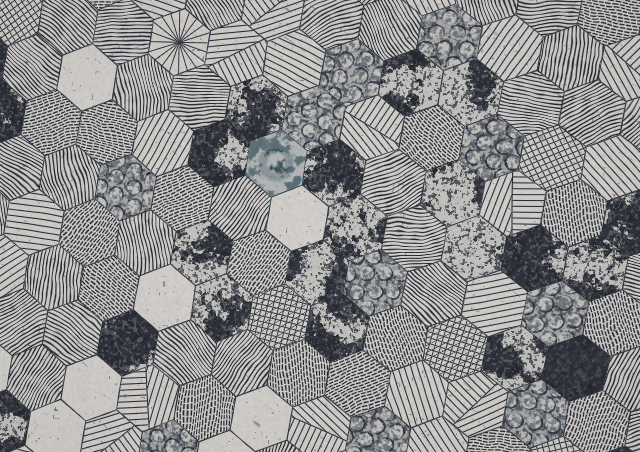
Write a WebGL 1 fragment shader that draws this pattern.

```glsl
precision highp float;
// Patchwork of tilted hexagons, etched in blue-black ink on warm grey paper.
// A hash gives every hexagon a texture: ruled, split, wavy or dashed lines,
// crosshatch, ink blotches, bubbles, blank paper or solid ink.

uniform vec2 u_resolution;

float pixel; // size of one pixel in hexagon widths

float hash(vec2 p) {
  vec3 q = fract(p.xyx * vec3(0.1031, 0.1030, 0.0973));
  q += dot(q, q.yzx + 33.33);
  return fract((q.x + q.y) * q.z);
}

float noise(vec2 p) {
  vec2 i = floor(p), f = fract(p);
  f = f * f * (3.0 - 2.0 * f);
  return mix(mix(hash(i), hash(i + vec2(1, 0)), f.x),
             mix(hash(i + vec2(0, 1)), hash(i + vec2(1, 1)), f.x), f.y);
}

float fbm(vec2 p) {
  float sum = 0.0, amp = 0.533;
  for (int i = 0; i < 4; i++) {
    sum += amp * noise(p);
    p = mat2(1.6, 1.2, -1.2, 1.6) * p + 7.3;
    amp *= 0.5;
  }
  return sum;
}

vec2 rotate(vec2 p, float a) {
  return vec2(cos(a) * p.x - sin(a) * p.y, sin(a) * p.x + cos(a) * p.y);
}

float stroke(float d, float halfWidth) {
  return clamp((halfWidth - abs(d)) / pixel + 0.5, 0.0, 1.0);
}

float lines(float x, float spacing, float halfWidth) {
  return stroke((fract(x / spacing) - 0.5) * spacing, halfWidth);
}

// Two directions of ruling that meet at a seam
float splitLines(vec2 q) {
  float x = q.y > 0.0 ? q.x : dot(q, vec2(0.34, 0.94));
  return max(lines(x, 0.1, 0.009), stroke(q.y, 0.009));
}

float wavyLines(vec2 q, vec2 p) {
  float bend = 0.15 * noise(p * 1.9) + 0.022 * noise(p * 7.0);
  return lines(q.y + bend, 0.062, 0.006 + 0.008 * noise(p * 8.0));
}

// Rows of short strokes, each row shifted by its own amount
float dashes(vec2 q, vec2 p) {
  q += 0.05 * vec2(noise(p * 5.0), noise(p * 5.0 + 40.0));
  float row = floor(q.y / 0.05);
  float along = abs(fract(q.x / 0.11 + hash(vec2(row, 5.0))) - 0.5);
  return lines(q.y, 0.05, 0.011) * (1.0 - smoothstep(0.3, 0.5, along));
}

float crosshatch(vec2 q, float seed) {
  float ink = max(lines(q.x, 0.095, 0.008), lines(q.y, 0.095, 0.008));
  return seed > 0.5 ? ink : max(ink, lines(q.x + q.y, 0.15, 0.007));
}

// Broad ink masses broken into lacy paper flecks
float blotches(vec2 p, float seed) {
  float f = 0.68 * fbm(p * 2.3 + 3.0) + 0.32 * fbm(p * 15.0 + 9.0);
  float level = mix(0.44, 0.54, seed);
  float ink = smoothstep(level - 0.03, level + 0.03, f);
  float fleck = smoothstep(0.52, 0.7, fbm(p * 24.0));
  return mix(0.08 + 0.7 * fleck, 0.98 - 0.25 * fleck, ink);
}

// Staggered round cells with a shaded crescent, on mottled ground
float bubbles(vec2 q, vec2 p) {
  vec2 c = q / 0.3;
  c.x += 0.5 * mod(floor(c.y), 2.0);
  vec2 f = fract(c) - 0.5 + 0.1 * (hash(floor(c)) - 0.5);
  float r = length(f) + 0.06 * (noise(p * 12.0) - 0.5);
  float crescent = 0.5 + 0.5 * dot(f, vec2(0.8, -0.6)) / max(r, 0.05);
  float mottle = smoothstep(0.36, 0.68, fbm(p * 20.0));
  float ring = 1.0 - smoothstep(0.02, 0.08, abs(r - 0.42));
  float ground = mix(0.08, 0.24, smoothstep(0.36, 0.46, r)) + 0.5 * mottle;
  return clamp(ground + ring * (0.05 + 0.6 * crescent), 0.0, 0.95);
}

float starburst(vec2 g) {
  float a = (fract(atan(g.y, g.x) * 20.0 / 6.2832) - 0.5) * 6.2832 / 20.0;
  return stroke(length(g) * sin(a), 0.008);
}

void main() {
  // Tilted lattice, slightly tighter toward the left
  vec2 d = gl_FragCoord.xy / u_resolution.y - vec2(0.656, 0.518);
  d.x *= 1.0 - 0.045 * d.x;
  pixel = 1.0 / (0.13 * u_resolution.y);
  vec2 p = rotate(d / 0.13, 0.173);
  p += 0.04 * (vec2(noise(p * 0.9), noise(p * 0.9 + 30.0)) - 0.5);

  // Nearest hexagon centre, from two interleaved grids
  vec2 s = vec2(1.0, 1.7320508);
  vec2 a = mod(p, s) - 0.5 * s, b = mod(p - 0.5 * s, s) - 0.5 * s;
  vec2 g = dot(a, a) < dot(b, b) ? a : b;
  vec2 id = floor((p - g) * vec2(2.0, 1.1547) + 0.5);
  float edge = 0.5 - max(abs(g.x), dot(abs(g), vec2(0.5, 0.8660254)));

  float kind = hash(id + 61.0), seed = hash(id + 117.0);
  vec2 q = rotate(g, 6.2832 * seed);
  vec3 inkColor = mix(vec3(0.10, 0.11, 0.14), vec3(0.15, 0.17, 0.21), fbm(p * 4.0));
  float ink = 0.0;

  // Texture of the cell, with two singular accents
  if (id == vec2(-1, 1)) {
    float r = length(g) + 0.25 * (fbm(p * 9.0) - 0.5);
    float halo = 1.0 - smoothstep(0.04, 0.12, abs(r - 0.2));
    ink = 0.2 + 0.55 * smoothstep(0.42, 0.65, fbm(p * 9.0)) + 0.25 * halo;
    inkColor = vec3(0.18, 0.28, 0.33);
  } else if (id == vec2(-5, 3)) ink = starburst(g);
  else if (id == vec2(0) || kind > 0.97) ink = 0.0;
  else if (kind < 0.16) ink = lines(q.y + 0.02 * noise(p * 3.0), 0.105, 0.009);
  else if (kind < 0.25) ink = splitLines(q);
  else if (kind < 0.46) ink = wavyLines(q, p);
  else if (kind < 0.59) ink = dashes(q, p);
  else if (kind < 0.65) ink = crosshatch(q, seed);
  else if (kind < 0.85) ink = blotches(p, seed);
  else if (kind < 0.91) {
    ink = bubbles(q, p);
    inkColor += vec3(0.01, 0.03, 0.04);
  } else if (kind < 0.94) ink = wavyLines(q, p);
  else ink = 0.98 - 0.15 * smoothstep(0.5, 0.7, fbm(p * 20.0));

  // Outline, worn flecks and scratches
  ink = max(ink, 0.92 * stroke(edge, 0.007 + 0.006 * noise(p * 6.0)));
  ink = max(ink, 0.6 * smoothstep(0.88, 0.96, noise(p * 21.0)) * noise(p * 4.0));
  float scratch = smoothstep(0.92, 0.98, noise(rotate(p, 0.5) * vec2(3.0, 30.0)));
  ink = max(ink, 0.35 * scratch);
  ink *= 0.9 + 0.1 * noise(p * 21.0);

  // Warm paper with grain and gentle falloff
  vec3 paper = vec3(0.80, 0.79, 0.775) * (0.97 + 0.05 * noise(p * 25.0));
  vec2 v = gl_FragCoord.xy / u_resolution - 0.5;
  gl_FragColor = vec4(mix(paper, inkColor, ink) * (1.02 - 0.1 * dot(v, v)), 1.0);
}
```
